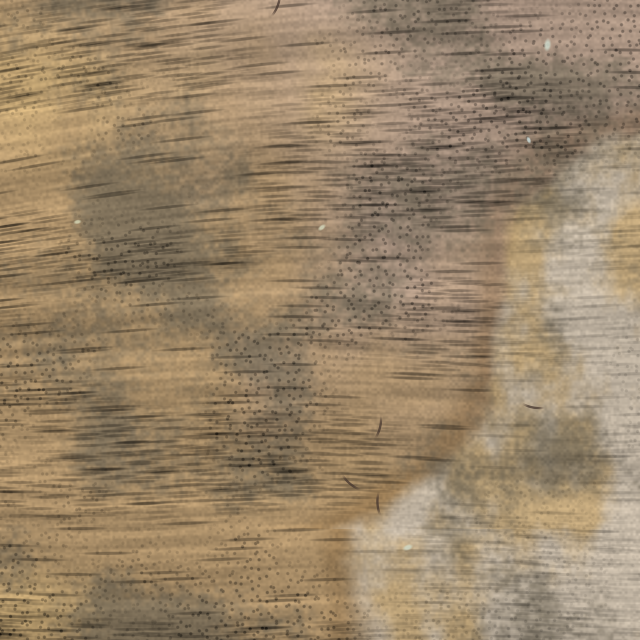
A WebGL 1 fragment shader for this texture:

```glsl
precision highp float;
// Weathered, brushed board: fine bent grain over ochre and mauve tones, grey mildew
// and a pale water stain with a brown rim. Value noise gives tones and streaks,
// cellular noise gives scratches and pits, and loops scatter flakes and fibres.
uniform vec2 u_resolution;

float hash(vec2 p) {
  return fract(sin(dot(p, vec2(127.1, 311.7))) * 43758.5);
}

vec2 hash2(vec2 p) {
  return vec2(hash(p), hash(p + 17.3));
}

float noise(vec2 p) {
  vec2 i = floor(p), f = fract(p);
  f = f * f * (3.0 - 2.0 * f);
  float low = mix(hash(i), hash(i + vec2(1.0, 0.0)), f.x);
  float high = mix(hash(i + vec2(0.0, 1.0)), hash(i + 1.0), f.x);
  return mix(low, high, f.y);
}

float fbm(vec2 p) {
  float sum = 0.0, gain = 0.5;
  for (int i = 0; i < 5; i++) {
    sum += gain * noise(p);
    p = p * 2.03 + 11.7;
    gain *= 0.5;
  }
  return sum;
}

// Distance to the nearest jittered cell point
float cellular(vec2 p) {
  vec2 i = floor(p), f = fract(p);
  float nearest = 4.0;
  for (int y = -1; y <= 1; y++) {
    for (int x = -1; x <= 1; x++) {
      vec2 cell = vec2(float(x), float(y));
      nearest = min(nearest, length(cell + hash2(i + cell) - f));
    }
  }
  return nearest;
}

float spot(float dist, float radius) {
  return 1.0 - smoothstep(radius * 0.3, radius, dist);
}

float blob(vec2 p, vec2 center, vec2 size) {
  vec2 q = (p - center) / size;
  return exp(-dot(q, q));
}

vec2 rotate(vec2 p, float a) {
  return vec2(cos(a) * p.x + sin(a) * p.y, cos(a) * p.y - sin(a) * p.x);
}

// Grain runs level on the right and climbs towards the middle at upper left
vec2 grainSpace(vec2 p) {
  float d = p.x - 0.45;
  float left = 0.5 * (d - sqrt(d * d + 0.01));
  float slope = 0.17 * smoothstep(0.3, 0.8, p.y);
  return vec2(p.x, p.y - slope * left + 0.006 * sin(p.x * 7.0 + p.y * 5.0));
}

// Signed distance to the stain border, positive inside
float stainDistance(vec2 p) {
  float t = p.y - 0.52;
  float k = t > 0.0 ? 11.0 : 5.3;
  float border = max(0.78 + k * t * t * t, 0.56);
  float slope = border > 0.56 ? 3.0 * k * t * t : 0.0;
  float wobble = 0.07 * (fbm(p * 9.0) - 0.48);
  return (p.x - border) / sqrt(1.0 + slope * slope) + wobble;
}

vec3 boardColor(vec2 p, float tone) {
  vec3 ochre = vec3(0.67, 0.56, 0.41);
  vec3 mauve = vec3(0.67, 0.58, 0.51);
  vec3 gold = vec3(0.78, 0.66, 0.46);
  vec3 col = mix(ochre, mauve, smoothstep(0.2, 0.75, p.x * 0.8 + p.y * 0.6 - 0.54 + 0.5 * tone));
  float worn = blob(p, vec2(0.04, 0.86), vec2(0.16, 0.1)) + blob(p, vec2(0.42, 0.86), vec2(0.14, 0.1))
             + blob(p, vec2(0.04, 0.04), vec2(0.12, 0.07));
  return mix(col, gold, worn * smoothstep(0.3, 0.6, tone));
}

vec3 stainColor(vec2 p, float depth) {
  vec3 tan_ = vec3(0.72, 0.62, 0.46);
  vec3 chalk = vec3(0.75, 0.70, 0.63);
  float bleach = smoothstep(0.36, 0.62, fbm(p * vec2(11.0, 8.0) + 5.0) + 0.6 * min(depth, 0.2));
  return mix(tan_, chalk, bleach);
}

void main() {
  vec2 uv = gl_FragCoord.xy / u_resolution;
  vec2 grain = grainSpace(uv);
  float tone = fbm(uv * 5.0 + 2.0);
  float depth = stainDistance(uv);
  float soft = 0.014 + 0.03 * (1.0 - smoothstep(0.05, 0.25, uv.y));
  float stain = smoothstep(-soft, soft, depth);

  // Ground tones and the brown rim outside the stain
  vec3 col = mix(boardColor(uv, tone), stainColor(uv, depth), stain);
  float rim = exp(-pow((depth + 0.018) / 0.028, 2.0));
  col *= 1.0 - rim * vec3(0.12, 0.15, 0.2);

  // Mildew patches, broken up by fine speckle
  float damp = blob(uv, vec2(0.26, 0.68), vec2(0.12, 0.2)) + blob(uv, vec2(0.22, 0.05), vec2(0.12, 0.09))
             + blob(uv, vec2(0.58, 0.26), vec2(0.13, 0.06)) + blob(uv, vec2(0.83, 0.08), vec2(0.05, 0.09))
             + blob(uv, vec2(0.66, 0.88), vec2(0.16, 0.03));
  float speckle = noise(uv * 130.0);
  float mildew = smoothstep(0.48, 0.82, fbm(uv * 7.0 + 31.0) + 0.27 * damp + 0.16 * (speckle - 0.5));
  col = mix(col, vec3(0.41, 0.38, 0.32), 0.68 * mildew);

  // Streaks along the grain and a fine weave
  float streak = 0.16 * (noise(grain * vec2(2.0, 18.0)) - 0.5)
               + 0.13 * (noise(grain * vec2(3.5, 70.0)) - 0.5)
               + 0.16 * (noise(grain * vec2(9.0, 180.0)) - 0.5);
  float weave = 0.13 * (noise(uv * 230.0) - 0.5);
  col *= 1.0 + mix(1.0, 0.65, stain) * streak + weave;

  // Dark scratches and pits
  float wear = smoothstep(0.3, 0.75, noise(grain * vec2(4.0, 13.0) + 7.0));
  float scratch = 0.26 * wear * spot(cellular(grain * vec2(13.0, 140.0)), 0.5)
                + 0.3 * spot(cellular(grain * vec2(4.0, 60.0)), 0.22);
  float pit = 0.3 * spot(cellular(uv * 75.0), 0.28) * smoothstep(0.4, 0.65, tone);
  col *= 1.0 - mix(1.0, 0.45, stain) * (scratch + pit);

  // Scattered pale flakes and dark bent fibres
  for (int i = 0; i < 5; i++) {
    vec2 seed = vec2(float(i) + 3.0, 8.0);
    float turn = 6.28 * hash(seed + 2.5);
    vec2 flake = rotate(uv - hash2(seed), turn) * vec2(1.0, 1.8);
    vec3 flakeColor = mix(vec3(0.86, 0.82, 0.62), vec3(0.78, 0.86, 0.87), hash(seed + 4.1));
    col = mix(col, flakeColor, 0.85 * spot(length(flake), 0.006 + 0.007 * hash(seed + 6.2)));
    vec2 fibre = rotate(uv - hash2(seed + 9.4), turn + 1.0);
    float line = spot(abs(fibre.y + 9.0 * fibre.x * fibre.x), 0.0028);
    col = mix(col, vec3(0.27, 0.21, 0.18), 0.75 * line * spot(abs(fibre.x), 0.02));
  }
  gl_FragColor = vec4(clamp(col, 0.0, 1.0), 1.0);
}
```
